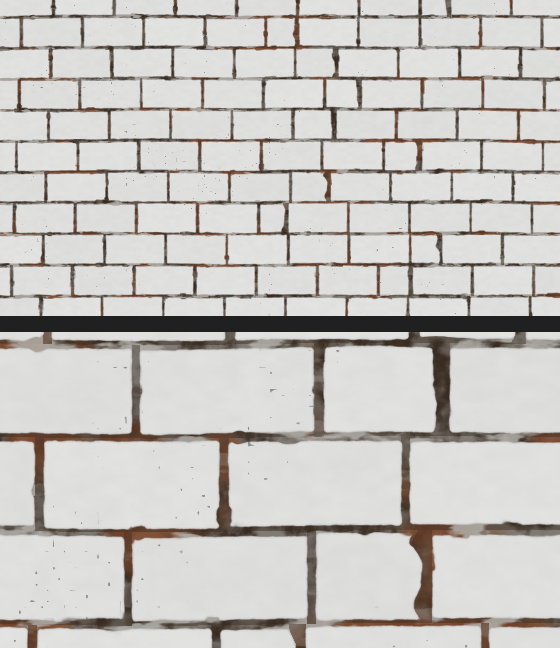
Top, the full canvas; bottom, a detail of the centre.
Reproduce this texture procedurally as a Shadertoy shader.

```glsl
// Whitewashed running-bond brick wall with ragged, weathered mortar joints.

// Layout, in units of the canvas height
const vec2  PITCH       = vec2(0.1935, 0.0981); // brick plus joint
const float TOP_OFFSET  = 0.045;                // part of first course above the canvas
const float JOINT       = 0.0088;               // mean joint width
const float SIZE_JITTER = 0.0026;
const float TILT        = 0.016;
const float RAGGED      = 0.0032;
const float CORNER      = 0.004;
// Course phase, in brick lengths
const float FIRST_PHASE = 0.87;
const float PHASE_DRIFT = 0.02;
const float CUT_CHANCE  = 0.8;

const vec3 PAINT  = vec3(0.875, 0.875, 0.872);
const vec3 SMEAR  = vec3(0.70, 0.69, 0.67);
const vec3 MORTAR = vec3(0.50, 0.48, 0.45);
const vec3 SHADOW = vec3(0.22, 0.17, 0.13);
const vec3 RUST   = vec3(0.50, 0.28, 0.17);

float hash(vec2 p) {
    return fract(sin(dot(p, vec2(127.1, 311.7))) * 43758.55);
}

float noise(vec2 p) {
    vec2 i = floor(p), f = fract(p);
    f = f * f * (3.0 - 2.0 * f);
    return mix(mix(hash(i), hash(i + vec2(1, 0)), f.x),
               mix(hash(i + vec2(0, 1)), hash(i + vec2(1, 1)), f.x), f.y);
}

float fbm(vec2 p) {
    float sum = 0.0, amp = 0.5;
    for (int i = 0; i < 4; i++) {
        sum += amp * noise(p);
        p = p * 2.03 + 17.3;
        amp *= 0.5;
    }
    return sum / 0.9375;
}

float roundedBox(vec2 p, vec2 halfSize, float r) {
    vec2 q = abs(p) - halfSize + r;
    return length(max(q, 0.0)) + min(max(q.x, q.y), 0.0) - r;
}

// Finds the brick cell: xy = offset from its centre, z = length, w = column
vec4 brickCell(vec2 p, float course, float rowPos) {
    float phase = FIRST_PHASE - PHASE_DRIFT * course - 0.5 * mod(course, 2.0);
    float u = p.x / PITCH.x - phase;

    // One shorter cut brick shifts the rest of its course
    float cutColumn = 4.0 + floor(3.0 * hash(vec2(course, 5.0)));
    bool hasCut = hash(vec2(course, 9.0)) < CUT_CHANCE;
    float cutLength = hasCut ? mix(0.45, 0.7, hash(vec2(course, 2.0))) : 1.0;

    float column = floor(u), start = column, len = 1.0;
    float cutEnd = cutColumn + cutLength;
    if (u >= cutEnd) {
        float k = floor(u - cutEnd);
        column = cutColumn + 1.0 + k;
        start = cutEnd + k;
    } else if (u >= cutColumn) {
        column = start = cutColumn;
        len = cutLength;
    }
    vec2 q = vec2(u - start - 0.5 * len, 0.5 - fract(rowPos)) * PITCH;
    return vec4(q, len, column);
}

void mainImage(out vec4 fragColor, in vec2 fragCoord) {
    vec2 p = fragCoord / iResolution.y;
    float pixel = 1.0 / iResolution.y;

    // Courses sag a little along the wall
    float sag = 0.006 * (noise(vec2(p.x * 4.0, p.y * 3.0)) - 0.5);
    float rowPos = (1.0 - p.y + TOP_OFFSET + sag) / PITCH.y;
    float course = floor(rowPos);
    vec4 cell = brickCell(p, course, rowPos);
    vec2 id = vec2(cell.w, course);

    // Brick outline: uneven size, slight tilt, ragged edge, broken cut end
    vec2 q = cell.xy;
    q.y += (hash(id + 3.1) - 0.5) * TILT * q.x;
    vec2 jitter = vec2(hash(id), hash(id + 7.7)) - 0.5;
    vec2 halfSize = 0.5 * (vec2(cell.z, 1.0) * PITCH - JOINT) + SIZE_JITTER * jitter;
    if (cell.z < 0.99 && q.x > 0.0)
        halfSize.x -= 0.014 * noise(vec2(p.y * 45.0, course));
    float d = roundedBox(q, halfSize, CORNER);
    d += RAGGED * (fbm(p * 75.0) - 0.5);
    float chip = smoothstep(0.72, 0.9, noise(p * 38.0 + 4.0));
    d += 0.003 * chip;

    // Painted face: faint relief, tone per brick, greyed rim, rare pits
    vec3 face = PAINT + 0.018 * (hash(id + 1.3) - 0.5);
    face += 0.03 * (fbm(p * vec2(55.0, 80.0)) - 0.5);
    face *= 1.0 - 0.10 * smoothstep(-0.003, 0.001, d);
    float pit = smoothstep(0.92, 0.98, noise(p * 170.0)) * smoothstep(0.62, 0.8, noise(p * 14.0));
    face *= 1.0 - 0.35 * pit;

    // Joint: grey mortar, exposed rust, paint smears, shade under each brick
    vec3 joint = mix(MORTAR, SHADOW, smoothstep(0.3, 0.75, fbm(p * 60.0 + 31.0)));
    joint = mix(joint, RUST, 0.8 * smoothstep(0.5, 0.68, fbm(p * 11.0 + 8.0)));
    float upright = step(halfSize.x, abs(q.x));
    float under = step(q.y, 0.0) * (1.0 - upright);
    joint = mix(joint, SHADOW, 0.45 * max(under, 0.8 * upright));
    float smear = smoothstep(0.54, 0.68, fbm(p * vec2(24.0, 60.0) + 50.0));
    joint = mix(joint, SMEAR, 0.85 * smear * (1.0 - 0.7 * upright));

    float brick = 1.0 - smoothstep(-pixel, pixel, d);
    fragColor = vec4(mix(joint, face, brick), 1.0);
}
```
